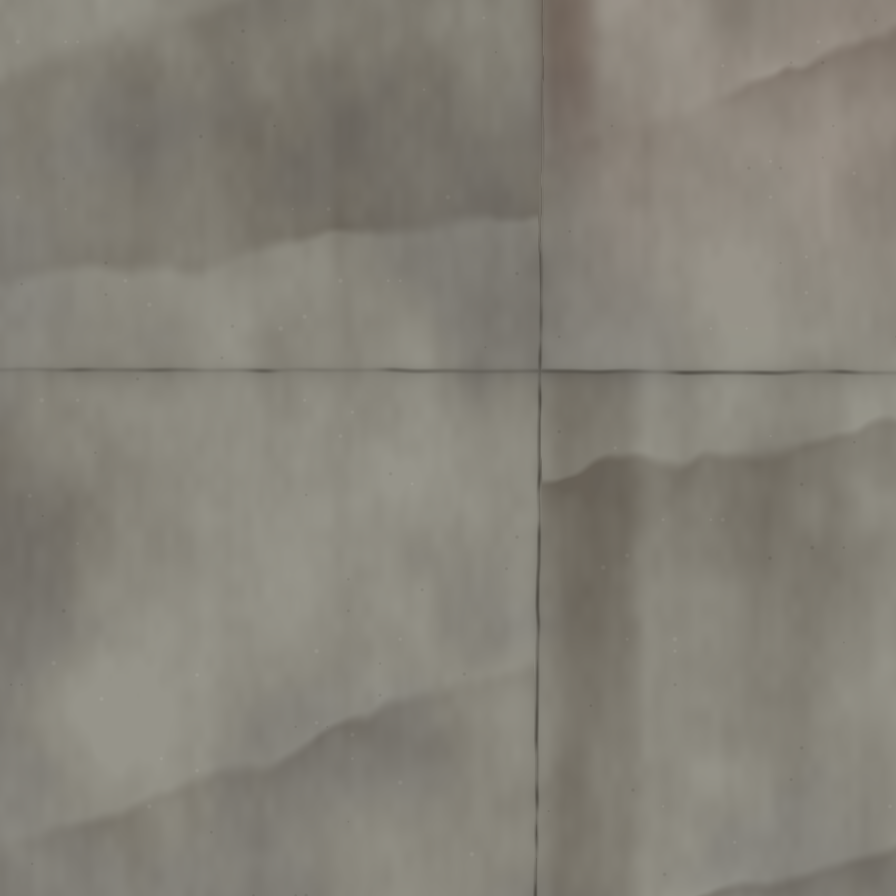
Write a three.js fragment shader that draws this texture.

```glsl
#define JOINT_X 0.602
#define JOINT_Y 0.586
#define JOINT_WIDTH 0.0024
#define BASE_TONE 0.79
#define MOTTLE 1.15
#define STREAKS 0.55
#define TIDE_DEPTH 0.55
#define TIDE_SLOPE 0.34
#define CONCRETE_DARK vec3(0.45, 0.43, 0.39)
#define CONCRETE_LIGHT vec3(0.56, 0.55, 0.51)
#define RUST_TINT vec3(0.013, -0.006, -0.004)
#define JOINT_COLOR vec3(0.27, 0.255, 0.225)

varying vec2 vUv;

float hash(vec2 p) {
  return fract(sin(dot(p, vec2(127.1, 311.7))) * 43758.5453);
}

float valueNoise(vec2 p) {
  vec2 i = floor(p);
  vec2 f = fract(p);
  f = f * f * (3.0 - 2.0 * f);
  float low = mix(hash(i), hash(i + vec2(1.0, 0.0)), f.x);
  float high = mix(hash(i + vec2(0.0, 1.0)), hash(i + vec2(1.0, 1.0)), f.x);
  return mix(low, high, f.y);
}

float fbm(vec2 p) {
  float sum = 0.0;
  float gain = 0.57;
  for (int i = 0; i < 3; i++) {
    sum += gain * valueNoise(p);
    p = p * 2.03 + 7.3;
    gain *= 0.5;
  }
  return sum;
}

// Soft elliptical patch
float stain(vec2 p, vec2 center, vec2 radius) {
  vec2 q = (p - center) / radius;
  return exp(-dot(q, q));
}

// Soft-edged vertical band
float band(float x, float left, float right, float blur) {
  return smoothstep(left - blur, left + blur, x) * (1.0 - smoothstep(right - blur, right + blur, x));
}

// Slanted tide marks, offset between the two panel columns
float tideMarks(vec2 p, float column, float wobble) {
  float shade = 0.0;
  float patchiness = valueNoise(vec2(p.x * 8.0 + 3.0, p.y * 4.0 + column * 5.0));
  float blur = mix(0.018, 0.005, patchiness);
  for (int i = 0; i < 3; i++) {
    float n = float(i);
    float middle = 1.0 - abs(n - 1.0);
    float bend = n * (n - 1.0);
    float start = mix(0.055 + 0.62 * n - 0.19 * bend, -0.07 + 0.535 * n - 0.09 * bend, column);
    float slope = TIDE_SLOPE - 0.18 * middle;
    float d = p.y - start - slope * (p.x - column * JOINT_X) - wobble;
    d *= 1.0 - 2.0 * middle * (1.0 - column);
    float side = smoothstep(-blur, blur, d);
    shade += mix(-TIDE_DEPTH, 0.2, side) * exp(-abs(d) / 0.05);
  }
  return shade * (0.2 + 1.2 * patchiness);
}

// Sparse round flecks, one at most per cell
float flecks(vec2 p, float count) {
  vec2 cell = floor(p * count);
  float size = 0.15 + 0.15 * hash(cell + 5.9);
  float spot = 1.0 - smoothstep(size * 0.2, size, length(fract(p * count) - 0.5));
  return spot * step(0.99, hash(cell));
}

void main() {
  vec2 p = vUv;
  float jointX = JOINT_X + 0.008 * (p.y - 0.5) + 0.0015 * (valueNoise(vec2(p.y * 40.0, 2.0)) - 0.5);
  float jointY = JOINT_Y - 0.004 * (p.x - 0.5) + 0.002 * (valueNoise(vec2(p.x * 30.0, 9.0)) - 0.5);
  float column = smoothstep(-0.004, 0.004, p.x - jointX);
  float upper = smoothstep(-0.004, 0.004, p.y - jointY);

  // Cloudy mottling and vertical runs
  float cloud = fbm(p * vec2(7.0, 6.0) + 4.0) - 0.5;
  float drift = fbm(p * vec2(13.0, 10.0) + 31.0) - 0.5;
  float tone = BASE_TONE + MOTTLE * cloud + 0.45 * drift;
  tone += STREAKS * (fbm(p * vec2(26.0, 3.5) + 21.0) - 0.5);
  tone += 0.16 * (valueNoise(p * vec2(90.0, 50.0)) - 0.5);
  tone += tideMarks(p, column, 0.045 * drift);

  // Broad stains and pale areas
  vec2 q = p + 0.12 * vec2(cloud, drift);
  tone -= 0.7 * stain(q, vec2(0.32, 0.85), vec2(0.25, 0.15)) * (1.0 - column);
  tone -= 0.6 * stain(q, vec2(0.03, 0.42), vec2(0.13, 0.11)) * (1.0 - upper);
  tone -= 0.5 * stain(q, vec2(0.84, 0.36), vec2(0.20, 0.14)) * column;
  tone -= 0.4 * stain(q, vec2(0.46, 0.19), vec2(0.10, 0.06)) * (1.0 - column);
  tone += 0.3 * stain(q, vec2(0.14, 0.28), vec2(0.10, 0.13));
  tone += 0.2 * stain(q, vec2(0.78, 0.80), vec2(0.16, 0.22)) * column;

  // Dark runs beside the vertical joint
  float topRun = band(p.x, 0.606, 0.66, 0.018) * smoothstep(0.74, 0.96, p.y);
  float lowRun = band(p.x, 0.612, 0.71, 0.02) * (1.0 - upper);
  tone -= 0.95 * topRun + 0.7 * lowRun;

  // Concrete colour with warm and cool tints
  vec3 color = mix(CONCRETE_DARK, CONCRETE_LIGHT, clamp(tone, -0.4, 1.25));
  float warm = smoothstep(0.56, 0.72, p.x) * smoothstep(0.54, 0.85, p.y);
  color += RUST_TINT * (warm * (1.0 + drift) + 0.9 * topRun);
  color += vec3(-0.004, 0.0, 0.012) * smoothstep(-0.05, 0.2, -cloud) * (1.0 - warm);

  // Worn joints: a thin broken core inside a soft shadow
  float dx = abs(p.x - jointX);
  float dy = p.y - jointY;
  float gapX = valueNoise(vec2(p.y * 45.0, 5.0));
  float gapY = valueNoise(vec2(p.x * 34.0, 14.0));
  float wearX = mix(1.0, 0.15, smoothstep(0.71, 0.75, p.y)) * (0.25 + 0.75 * gapX);
  float wearY = 0.1 + 0.55 * gapY * gapY * mix(0.6, 1.3, p.x);
  float coreX = 0.8 * wearX * (1.0 - smoothstep(0.0, JOINT_WIDTH * 1.4, dx));
  float coreY = wearY * (1.0 - smoothstep(0.0, JOINT_WIDTH * 1.7, abs(dy)));
  float shadowY = exp(-abs(dy) / mix(0.012, 0.005, upper));
  color *= 1.0 - 0.11 * wearX * exp(-dx / 0.007) - (0.06 + 0.07 * gapY) * shadowY;
  color = mix(color, JOINT_COLOR, max(coreX, coreY));

  // Pale chips and dark pits
  color += 0.035 * flecks(p, 75.0) - 0.04 * flecks(p + 0.37, 85.0);
  gl_FragColor = vec4(color, 1.0);
}
```
